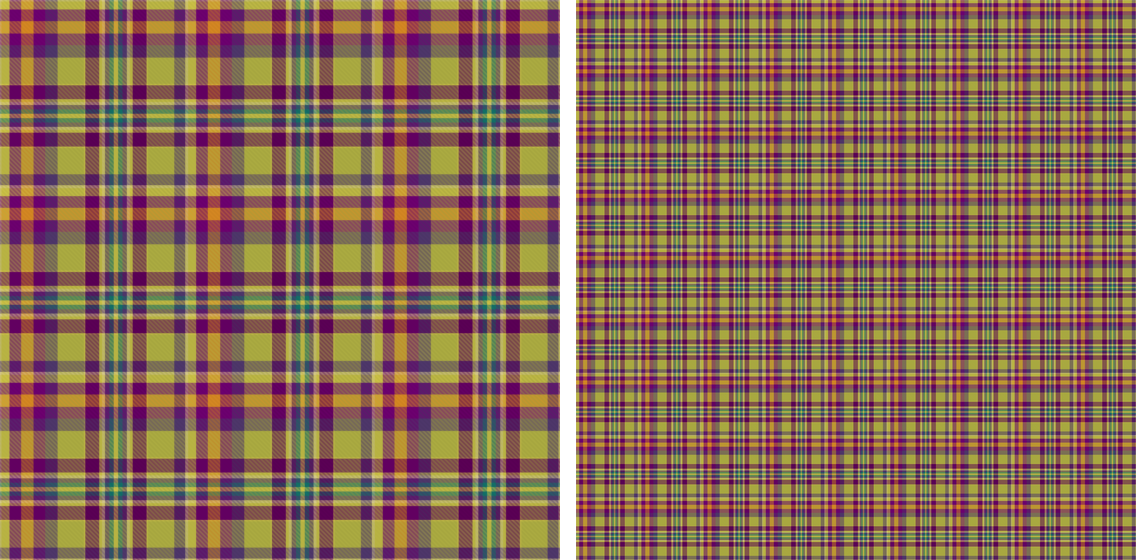
Left: one tile. Right: repeated 3 by 3.
Reproduce this pattern procedurally as a WebGL 2 fragment shader.

```glsl
#version 300 es
precision highp float;
// Tartan cloth: one stripe sequence runs both across and down, three repeats each way.
// The two thread sets are blended evenly, with a fine diagonal twill shifting the
// balance between them. Whole repeat counts make the cloth tile.

uniform vec2 u_resolution;
out vec4 fragColor;

const float TAU = 6.2831853;
const float REPEATS = 3.0;
const float SETT_UNITS = 256.0;   // stripe widths below add up to this
const float SETT_START = 98.0;    // the sequence begins in the middle of an olive band
const float TWILL_LINES = 128.0;
const float EDGE_BLUR = 1.2;

// Thread colours
const int OLIVE = 0, PLUM = 1, YELLOW = 2, PALE = 3, SLATE = 4, TEAL = 5, PURPLE = 6, GOLD = 7;
const vec3 DYES[8] = vec3[8](
  vec3(0.66, 0.66, 0.25), vec3(0.35, 0.00, 0.33),
  vec3(0.78, 0.74, 0.27), vec3(0.82, 0.77, 0.53),
  vec3(0.30, 0.21, 0.41), vec3(0.07, 0.43, 0.40),
  vec3(0.42, 0.00, 0.43), vec3(0.82, 0.52, 0.13));

// Stripe sequence: dye and width of each band
const int BANDS = 23;
const int BAND_DYE[BANDS] = int[BANDS](
  OLIVE, YELLOW, PLUM, YELLOW, PALE, SLATE, TEAL, YELLOW, TEAL, SLATE, PALE, YELLOW,
  PLUM, YELLOW, OLIVE, SLATE, PALE, YELLOW, PURPLE, GOLD, PURPLE, SLATE, OLIVE);
const float BAND_WIDTH[BANDS] = float[BANDS](
  17.0, 2.0, 19.0, 4.0, 4.0, 6.0, 6.0, 6.0, 6.0, 6.0, 4.0, 4.0,
  19.0, 2.0, 36.0, 15.0, 4.0, 11.0, 16.0, 17.0, 16.0, 17.0, 19.0);

// Thread colour at a position along one axis of the canvas
vec3 threadColour(float position, float blur) {
  float along = fract(position * REPEATS - SETT_START / SETT_UNITS) * SETT_UNITS;
  vec3 colour = DYES[BAND_DYE[0]];
  float edge = BAND_WIDTH[0];
  for (int i = 1; i < BANDS; i++) {
    colour = mix(colour, DYES[BAND_DYE[i]], smoothstep(edge - blur, edge + blur, along));
    edge += BAND_WIDTH[i];
  }
  return colour;
}

// Diagonal ribs from -1 to 1, fading out when too fine for the pixel size
float twill(vec2 p, float pixel) {
  float fade = 1.0 - smoothstep(0.25, 0.5, TWILL_LINES * pixel);
  return sin(TAU * TWILL_LINES * (p.x - p.y)) * fade;
}

void main() {
  vec2 uv = gl_FragCoord.xy / u_resolution;
  vec2 cloth = vec2(uv.x, 1.0 - uv.y);   // the sequence runs downward
  float pixel = 1.0 / min(u_resolution.x, u_resolution.y);
  float blur = max(EDGE_BLUR, 0.75 * pixel * REPEATS * SETT_UNITS);

  vec3 warp = threadColour(cloth.x, blur);
  vec3 weft = threadColour(cloth.y, blur);
  float rib = twill(cloth, pixel);

  vec3 colour = mix(warp, weft, 0.5 + 0.08 * rib);
  colour *= 1.0 + 0.015 * rib;
  fragColor = vec4(colour, 1.0);
}
```
